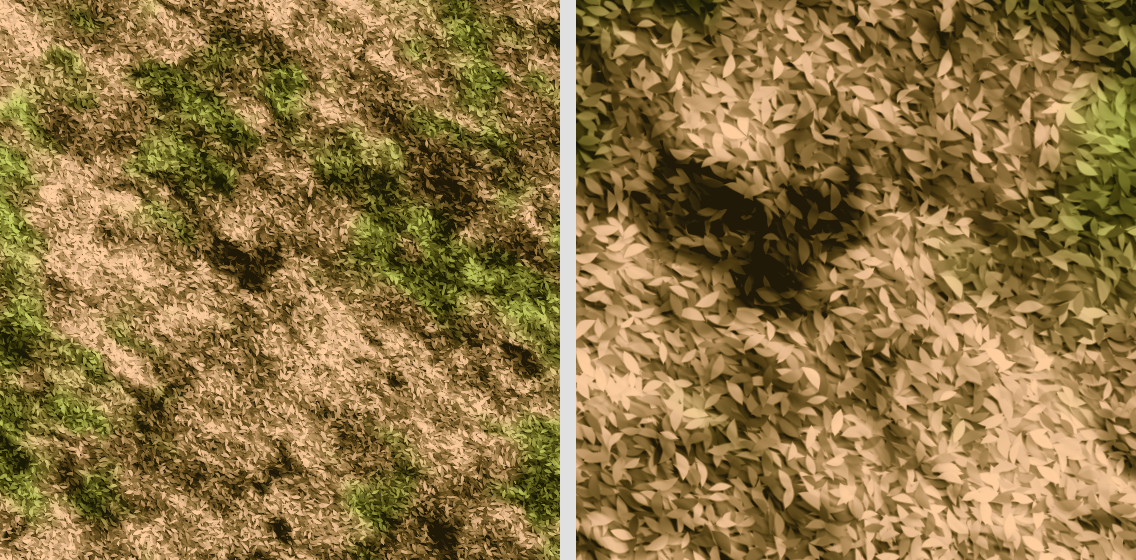
Left, the full canvas; right, a detail of the centre.
This texture is drawn by a Shadertoy shader. Its source:

```glsl
const vec3 PALETTE[6] = vec3[6](
    vec3(0.12, 0.10, 0.03), vec3(0.29, 0.23, 0.06), vec3(0.43, 0.35, 0.14),
    vec3(0.56, 0.46, 0.23), vec3(0.70, 0.58, 0.35), vec3(0.88, 0.75, 0.53));
// Tone, in standard deviations, at which each palette colour sits
const float STOPS[6] = float[6](-1.88, -1.08, -0.45, 0.10, 0.67, 1.44);
const vec3 DRY_TINT = vec3(1.03, 0.98, 1.06);
const vec3 GREEN_TINT = vec3(0.80, 1.02, 0.62);

const int LAYERS = 6;
const float CELL = 0.013;
const float GRAIN_ANGLE = -0.62;
const float ANGLE_SPREAD = 2.3;
const vec2 STRAND_SIZE = vec2(0.0100, 0.0018);  // half length, half width
const vec2 FLAKE_SIZE = vec2(0.0075, 0.0030);
const float SOFTNESS = 0.0009;
const vec2 SHADOW_OFFSET = vec2(-0.0014, -0.0016);
const float SHADOW_DEPTH = 0.40;
const float BLADE_TONE = 0.45;
const float BLADE_VARIETY = 2.2;
const float SOIL_TONE = -0.4;
const float HOLE_DEPTH = 1.5;

// Integer hash giving three values in 0..1
vec3 hash3(ivec3 cell) {
    uvec3 v = uvec3(cell) * 1664525u + 1013904223u;
    v.x += v.y * v.z; v.y += v.z * v.x; v.z += v.x * v.y;
    v ^= v >> 16u;
    v.x += v.y * v.z; v.y += v.z * v.x; v.z += v.x * v.y;
    return vec3(v >> 8u) / 16777216.0;
}

// Value noise centred on zero
float noise(vec2 p, int seed) {
    ivec2 i = ivec2(floor(p));
    vec2 f = fract(p);
    f = f * f * (3.0 - 2.0 * f);
    float a = hash3(ivec3(i, seed)).x;
    float b = hash3(ivec3(i + ivec2(1, 0), seed)).x;
    float c = hash3(ivec3(i + ivec2(0, 1), seed)).x;
    float d = hash3(ivec3(i + ivec2(1, 1), seed)).x;
    return mix(mix(a, b, f.x), mix(c, d, f.x), f.y) - 0.5;
}

// Turns p into axes along and across a direction
vec2 alongAcross(vec2 p, float angle) {
    float c = cos(angle), s = sin(angle);
    return vec2(c * p.x + s * p.y, c * p.y - s * p.x);
}

// Approximate distance to a bent, pointed blade
float bladeDistance(vec2 p, float angle, vec2 size, float bend) {
    vec2 q = alongAcross(p, angle);
    float t = q.x / size.x;
    return abs(q.y + bend * size.x * t * t) - size.y * (1.0 - t * t);
}

// Stacked layers of blades: thin strands below, broad flakes on top
float bladeTone(vec2 p, float ground, float soft) {
    float tone = ground;
    for (int layer = 0; layer < LAYERS; layer++) {
        float height = float(layer) / float(LAYERS - 1);
        vec2 layerSize = mix(STRAND_SIZE, FLAKE_SIZE, height);
        vec2 g = p / CELL + vec2(0.37, 0.61) * float(layer);
        ivec2 home = ivec2(floor(g));
        for (int k = 0; k < 9; k++) {
            ivec2 cell = home + ivec2(k % 3 - 1, k / 3 - 1);
            vec3 place = hash3(ivec3(cell, layer + 10));
            vec3 look = hash3(ivec3(cell, layer + 40));
            vec2 offset = (g - vec2(cell) - place.xy) * CELL;
            float angle = GRAIN_ANGLE + (place.z - 0.5) * ANGLE_SPREAD * mix(0.6, 1.2, height);
            vec2 size = layerSize * mix(0.7, 1.2, look.y);
            float bend = (look.z - 0.5) * 0.7;

            float shade = bladeDistance(offset - SHADOW_OFFSET, angle, size, bend);
            tone -= SHADOW_DEPTH * smoothstep(2.0 * soft, -2.0 * soft, shade);
            float body = bladeDistance(offset, angle, size, bend);
            float lit = BLADE_TONE + (look.x - 0.5) * BLADE_VARIETY + 0.3 * (height - 0.5);
            tone = mix(tone, lit, smoothstep(soft, -soft, body));
        }
    }
    return tone;
}

vec3 toneColour(float tone) {
    vec3 colour = PALETTE[0];
    for (int i = 1; i < 6; i++) {
        float t = clamp((tone - STOPS[i - 1]) / (STOPS[i] - STOPS[i - 1]), 0.0, 1.0);
        colour = mix(colour, PALETTE[i], t);
    }
    return colour * (1.0 + 0.1 * clamp(tone - STOPS[5], 0.0, 1.0));
}

void mainImage(out vec4 fragColor, in vec2 fragCoord) {
    vec2 p = fragCoord / iResolution.y;
    float soft = max(SOFTNESS, 0.6 / iResolution.y);

    // Clumps combed along the grain, with ragged outlines
    vec2 warp = vec2(noise(p * 30.0, 1), noise(p * 30.0, 2)) * 0.025;
    vec2 combed = alongAcross(p + warp, GRAIN_ANGLE);
    float clump = 1.3 * noise(p * 5.0, 3)
                + 1.8 * noise(combed * vec2(11.0, 22.0), 4)
                + 1.8 * noise(combed * vec2(26.0, 55.0), 5);

    // Green growth and deep shaded gaps
    float growth = noise(p * 6.0 + warp * 8.0, 6) + 0.7 * noise(combed * vec2(14.0, 24.0), 7);
    float green = smoothstep(-0.10, 0.40, growth);
    float hole = smoothstep(0.27, 0.45, noise(combed * vec2(13.0, 18.0), 8));

    float fibre = noise(combed * vec2(90.0, 320.0), 9);
    float tone = bladeTone(p, SOIL_TONE + 1.5 * fibre, soft);
    tone += clump + 0.5 * fibre - HOLE_DEPTH * hole - 0.35 * (green - 0.3);

    vec3 colour = toneColour(tone) * mix(DRY_TINT, GREEN_TINT, green * 0.85);
    fragColor = vec4(clamp(colour, 0.0, 1.0), 1.0);
}
```
